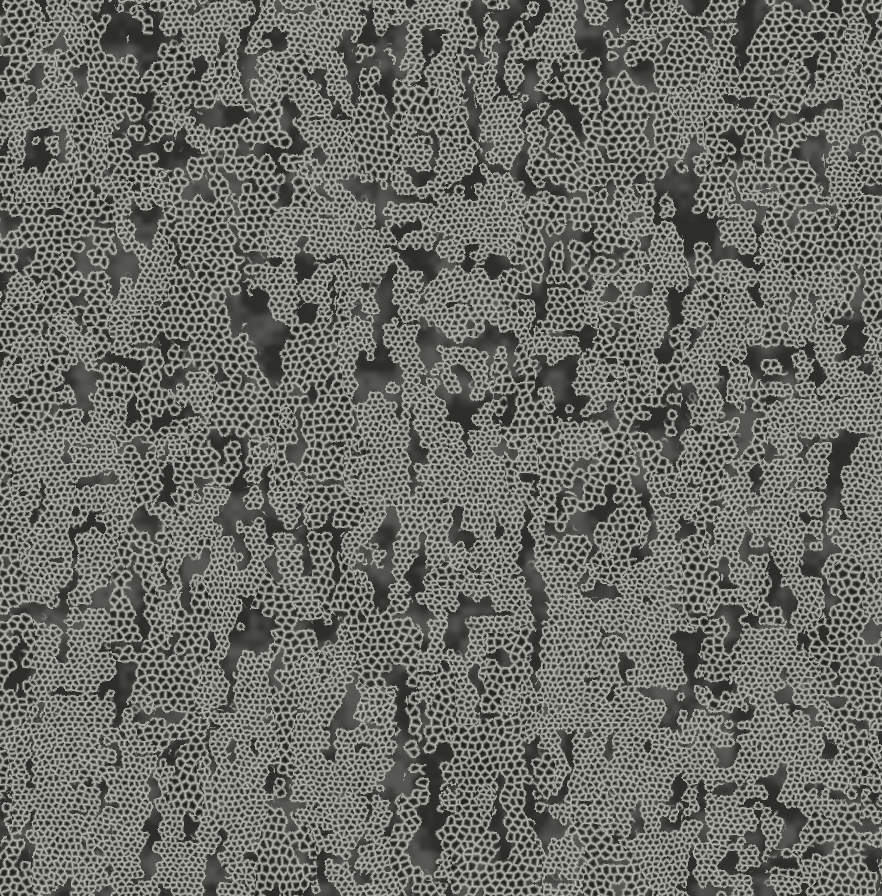
A Shadertoy shader for this texture:

```glsl
// Pale honeycomb net, worn away in upright and level streaks, on a charcoal ground.

const vec3  NET_COLOR   = vec3(0.775, 0.775, 0.747);
const vec3  PIT_COLOR   = vec3(0.105, 0.110, 0.095);  // inside the meshes
const vec3  BARE_DARK   = vec3(0.175, 0.180, 0.165);
const vec3  BARE_LIGHT  = vec3(0.340, 0.340, 0.325);
const float FINE_CELLS  = 142.0;   // cells per canvas height
const float WIDE_CELLS  = 108.0;
const float JITTER      = 0.58;
const float HALF_LINE   = 0.00132;
const float SOFTNESS    = 0.0021;  // fade on each side of the line's rim
const float WEAR_UP     = 0.645;   // higher leaves fewer bare streaks
const float WEAR_LEVEL  = 0.690;
const float ROW_HEIGHT  = 0.88;

vec2 hash2(vec2 p) {
    vec3 q = fract(p.xyx * vec3(0.1031, 0.1030, 0.0973));
    q += dot(q, q.yzx + 33.33);
    return fract((q.xx + q.yz) * q.zy);
}

float noise(vec2 p) {
    vec2 i = floor(p), f = fract(p);
    f = f * f * (3.0 - 2.0 * f);
    float low  = mix(hash2(i).x, hash2(i + vec2(1, 0)).x, f.x);
    float high = mix(hash2(i + vec2(0, 1)).x, hash2(i + vec2(1, 1)).x, f.x);
    return mix(low, high, f.y);
}

// 1 where the net survives, 0 where a streak has worn it off
float netLeft(vec2 p) {
    float zone = 0.10 * (noise(p * vec2(21.0, 6.0) + 7.3) - 0.5);
    float fray = 0.28 * noise(p * vec2(150.0, 90.0) + 31.0);
    vec2 bend = 0.006 * vec2(noise(p * 41.0 + 3.0), noise(p * 39.0 + 51.0));
    vec2 q = p + bend;
    float up    = 0.72 * noise(q * vec2(80.0, 24.0) + 11.0) + fray + zone;
    float level = 0.72 * noise(q * vec2(32.0, 95.0) + 83.0) + fray + zone;
    float wear = max(up - WEAR_UP, level - WEAR_LEVEL);
    return 1.0 - smoothstep(-0.006, 0.006, wear);
}

// Staggered, jittered cells: offsets to the two nearest centres
void nearestCells(vec2 g, out vec2 first, out vec2 second) {
    float d1 = 9.0, d2 = 9.0;
    first = second = vec2(0.0);
    float baseRow = floor(g.y);
    for (int j = -1; j <= 1; j++) {
        float row = baseRow + float(j);
        float shift = 0.5 * mod(row, 2.0);
        float baseCol = floor(g.x - shift);
        for (int i = -1; i <= 1; i++) {
            vec2 id = vec2(baseCol + float(i), row);
            vec2 center = id + vec2(shift, 0.0) + 0.5 + JITTER * (hash2(id) - 0.5);
            vec2 toCenter = (center - g) * vec2(1.0, ROW_HEIGHT);
            float d = dot(toCenter, toCenter);
            if (d < d1) {
                d2 = d1; second = first;
                d1 = d;  first = toCenter;
            } else if (d < d2) {
                d2 = d;  second = toCenter;
            }
        }
    }
}

void mainImage(out vec4 fragColor, in vec2 fragCoord) {
    vec2 p = fragCoord / iResolution.y;

    // Upright bands of fine and wide mesh
    float band = 0.6 * noise(p * vec2(19.0, 7.0) + 41.0)
               + 0.4 * noise(p * vec2(44.0, 28.0) + 9.0);
    float cells = band > 0.48 ? FINE_CELLS : WIDE_CELLS;
    vec2 warp = 0.010 * vec2(noise(p * 14.0 + 5.0), noise(p * 13.0 + 67.0));
    vec2 g = (p + warp) * cells / vec2(1.0, ROW_HEIGHT);

    // Distance to the wall between the two nearest cells
    vec2 a, b;
    nearestCells(g, a, b);
    float wall = dot(0.5 * (a + b), normalize(b - a + 1e-5)) / cells;
    float soft = max(SOFTNESS, 0.75 / iResolution.y);
    float line = 1.0 - smoothstep(HALF_LINE - soft, HALF_LINE + soft, wall);

    // A wall stays while either of its cells is unworn
    float own = netLeft(p + a / cells);
    float other = netLeft(p + b / cells);
    float net = line * max(own, other);

    // Clouded ground, darker in the meshes
    float cloud = 0.7 * noise(p * vec2(42.0, 30.0) + 19.0) + 0.3 * noise(p * 110.0);
    vec3 bare = mix(BARE_DARK, BARE_LIGHT, smoothstep(0.3, 0.85, cloud));
    vec3 pit = PIT_COLOR + 0.08 * cloud;
    vec3 ground = mix(bare, pit, own);
    vec3 thread = NET_COLOR * (0.92 + 0.12 * noise(p * 210.0 + 2.0));

    fragColor = vec4(mix(ground, thread, net), 1.0);
}
```
